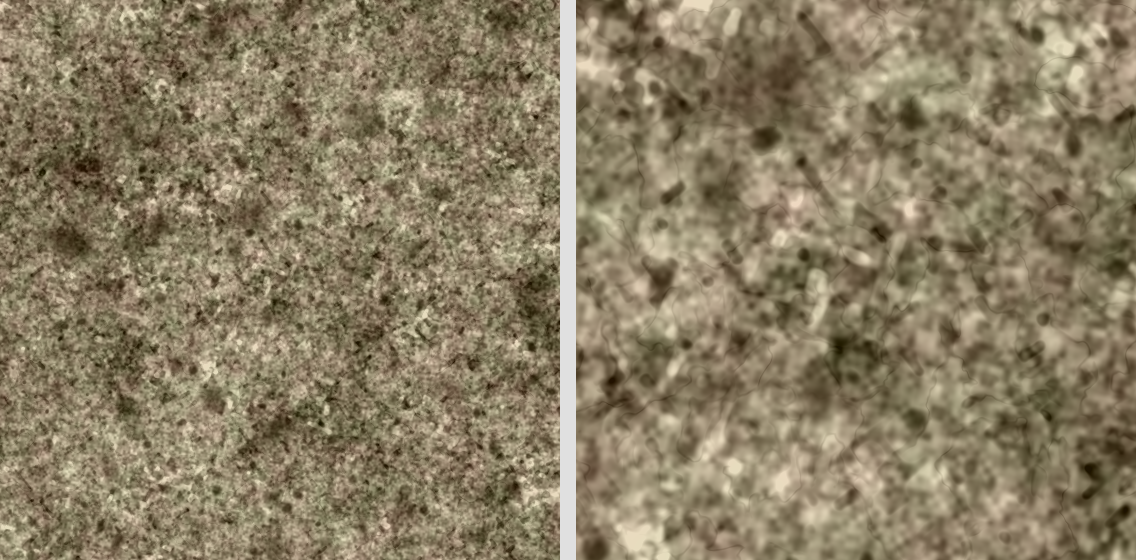
Left, the full canvas; right, a detail of the centre.
Write a Shadertoy shader that draws this texture.

```glsl
vec3 hash3(vec2 p) {
    vec3 q = fract(p.xyx * vec3(0.1031, 0.1030, 0.0973));
    q += dot(q, q.yxz + 33.33);
    return fract((q.xxy + q.yzz) * q.zyx);
}

float noise(vec2 p) {
    vec2 cell = floor(p), f = fract(p);
    f = f * f * (3.0 - 2.0 * f);
    float low = mix(hash3(cell).x, hash3(cell + vec2(1, 0)).x, f.x);
    float high = mix(hash3(cell + vec2(0, 1)).x, hash3(cell + vec2(1, 1)).x, f.x);
    return mix(low, high, f.y);
}

mat2 rotation(float angle) {
    float c = cos(angle), s = sin(angle);
    return mat2(c, s, -s, c);
}

float fbm(vec2 p) {
    float sum = 0.0, weight = 0.5;
    for (int i = 0; i < 4; i++) {
        sum += weight * noise(p);
        p = rotation(0.65) * p * 2.03 + 17.3;
        weight *= 0.5;
    }
    return sum / 0.9375;
}

// Scattered, randomly turned elliptical stains; one candidate per cell
float stains(vec2 p, float share, float minRadius, float maxRadius, float core) {
    vec2 cell = floor(p);
    float dark = 0.0;
    for (int y = -1; y <= 1; y++)
    for (int x = -1; x <= 1; x++) {
        vec2 id = cell + vec2(x, y);
        vec3 place = hash3(id + 61.0), form = hash3(id + 137.0);
        if (place.z > share) continue;
        vec2 d = rotation(form.x * 6.283) * (p - id - 0.1 - 0.8 * place.xy);
        d.y *= 1.0 + 0.6 * form.y;
        float r = length(d) / mix(minRadius, maxRadius, form.z);
        float strength = 0.55 + 0.45 * hash3(id + 211.0).x;
        dark = max(dark, strength * (1.0 - smoothstep(core, 1.25, r)));
    }
    return dark;
}

// Thin curved creases along one contour of a noise field
float creases(vec2 p, float width) {
    return 1.0 - smoothstep(0.0, width, abs(fbm(p) - 0.5));
}

void mainImage(out vec4 fragColor, in vec2 fragCoord) {
    vec2 uv = fragCoord / iResolution.y + 3.0;
    vec2 wobble = vec2(fbm(uv * 22.0), fbm(uv * 22.0 + 40.0)) - 0.5;
    vec2 p = uv + 0.035 * wobble;

    // Mineral grain, from broad patches to fine speckle
    float broad = 0.15 * (noise(p * 6.0) - 0.5) + 0.14 * (noise(rotation(0.5) * p * 14.0) - 0.5);
    float grain = 0.15 * (noise(rotation(1.1) * p * 32.0) - 0.5)
                + 0.19 * (noise(rotation(0.3) * p * 68.0) - 0.5)
                + 0.27 * (noise(rotation(0.8) * uv * 130.0) - 0.5)
                + 0.24 * (noise(rotation(0.2) * uv * 235.0) - 0.5);
    float tone = 0.505 + broad + grain;

    // Pale crystal flecks in clusters
    float cluster = smoothstep(0.45, 0.75, fbm(uv * 18.0 + 9.0));
    tone += 0.26 * cluster * smoothstep(0.55, 0.85, noise(rotation(0.4) * uv * 105.0));

    // Fibrous creases and dark pits
    float folded = smoothstep(0.4, 0.65, fbm(uv * 9.0 + 70.0));
    tone -= 0.10 * folded * creases(p * 13.0, 0.035);
    tone -= 0.07 * creases(p * 34.0 + 25.0, 0.045);
    tone -= 0.16 * smoothstep(0.74, 0.92, noise(rotation(0.9) * uv * 92.0 + 5.0));

    // Soft large stains, medium stains and compact pores
    float dark = 0.80 * stains(p * 6.0, 0.40, 0.18, 0.40, 0.05);
    dark = max(dark, 0.85 * stains(p * 11.0 + 31.0, 0.34, 0.16, 0.36, 0.1));
    dark = max(dark, 0.95 * stains((uv + 0.008 * wobble) * 25.0 + 83.0, 0.17, 0.12, 0.32, 0.35));
    float stainTone = 0.17 + 0.35 * (grain + broad) - 0.04 * creases(p * 30.0, 0.06);
    tone = mix(tone, stainTone, dark);
    tone = clamp(tone, 0.07, 0.86);

    // Olive brown ramp with faint green and pink drift
    vec3 color = tone + vec3(0.05, 0.0, -0.10 + 0.03 * (0.4 - tone));
    float tint = fbm(uv * 26.0 + 50.0) - 0.5;
    color += tint * vec3(0.07, -0.03, 0.03);
    fragColor = vec4(clamp(color, 0.0, 1.0), 1.0);
}
```
